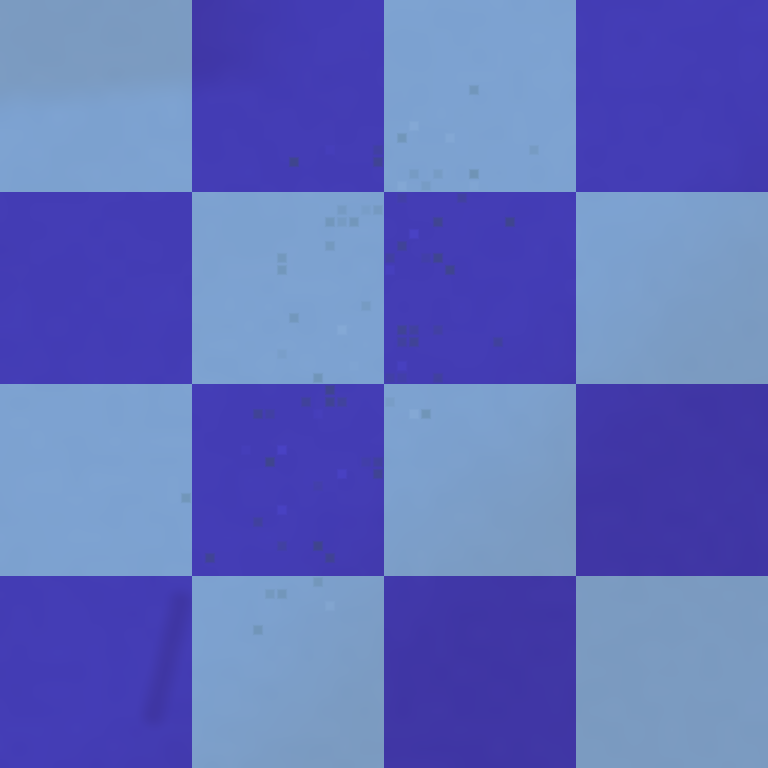
Reproduce this pattern procedurally as a Shadertoy shader.

```glsl
// Four by four checkerboard of indigo and pale blue with soft shading and faint specks.

const float CELLS = 4.0;
const float SPECK_GRID = 64.0;
const vec3 INDIGO = vec3(0.265, 0.238, 0.710);
const vec3 INDIGO_SHADE = vec3(0.250, 0.212, 0.645);
const vec3 PALE_BLUE = vec3(0.490, 0.635, 0.818);
const vec3 PALE_SHADE = vec3(0.482, 0.606, 0.755);
const vec3 SPECK_GREEN = vec3(0.300, 0.420, 0.480);
const vec3 SPECK_LIGHT = vec3(0.560, 0.700, 0.860);

// Sine-free hash
float hash(vec2 p) {
    vec3 q = fract(vec3(p.xyx) * 0.1031);
    q += dot(q, q.yzx + 33.33);
    return fract((q.x + q.y) * q.z);
}

float valueNoise(vec2 p) {
    vec2 i = floor(p);
    vec2 f = fract(p);
    f = f * f * (3.0 - 2.0 * f);
    float low = mix(hash(i), hash(i + vec2(1.0, 0.0)), f.x);
    float high = mix(hash(i + vec2(0.0, 1.0)), hash(i + 1.0), f.x);
    return mix(low, high, f.y);
}

// Smoothed checker: 0 in the lower left cell, 1 in its neighbours
float checker(vec2 p, vec2 pixel) {
    vec2 wave = 0.5 - abs(mod(p + 0.5, 2.0) - 1.0);
    vec2 side = clamp(wave / (0.5 * pixel), -1.0, 1.0);
    return 0.5 - 0.5 * side.x * side.y;
}

// Shade toward the lower right and in the upper left corner
float shading(vec2 uv) {
    float slope = smoothstep(0.05, 0.47, uv.x - uv.y);
    float corner = smoothstep(0.84, 0.90, uv.y - 0.08 * uv.x)
                 * (1.0 - smoothstep(0.20, 0.42, uv.x));
    float drift = 0.16 * (valueNoise(uv * 9.0) - 0.5);
    return clamp(max(slope, corner) + drift, 0.0, 1.0);
}

// Soft distance mask around a segment
float streak(vec2 p, vec2 a, vec2 b, float radius) {
    vec2 ab = b - a;
    float t = clamp(dot(p - a, ab) / dot(ab, ab), 0.0, 1.0);
    return 1.0 - smoothstep(0.0, radius, length(p - a - ab * t));
}

// Signed strength of blurred square specks: positive dark, negative light
float specks(vec2 uv, float grid) {
    vec2 id = floor(uv * grid);
    vec2 local = abs(fract(uv * grid) - 0.5);
    float shape = 1.0 - smoothstep(0.25, 0.5, max(local.x, local.y));
    vec2 center = (id + 0.5) / grid;
    float band = streak(center, vec2(0.38, 0.32), vec2(0.54, 0.72), 0.24);
    float present = step(1.0 - 0.13 * band, hash(id + 7.0));
    float strength = mix(0.12, 0.45, hash(id + 41.0));
    float tone = hash(id + 83.0) < 0.25 ? -1.0 : 1.0;
    return shape * present * strength * tone;
}

void mainImage(out vec4 fragColor, in vec2 fragCoord) {
    vec2 uv = fragCoord / iResolution.xy;
    float light = checker(uv * CELLS, CELLS / iResolution.xy);

    // Shaded cells
    float shade = shading(uv);
    vec3 dark = mix(INDIGO, INDIGO_SHADE, shade);
    vec3 pale = mix(PALE_BLUE, PALE_SHADE, shade);

    // Slanted smudge on the lower left dark cell
    float smudge = streak(uv, vec2(0.200, 0.070), vec2(0.236, 0.215), 0.026);
    dark = mix(dark, INDIGO_SHADE * 0.97, 0.8 * smudge);
    vec3 color = mix(dark, pale, light);

    // Fine mottling and specks
    color += 0.008 * (valueNoise(uv * 40.0) - 0.5);
    float speck = specks(uv, SPECK_GRID);
    vec3 darkSpeck = mix(SPECK_GREEN * 0.75, SPECK_GREEN * 1.2, light);
    vec3 lightSpeck = mix(INDIGO * 1.2, SPECK_LIGHT, light);
    color = mix(color, darkSpeck, max(speck, 0.0));
    color = mix(color, lightSpeck, max(-speck, 0.0));

    fragColor = vec4(color, 1.0);
}
```
